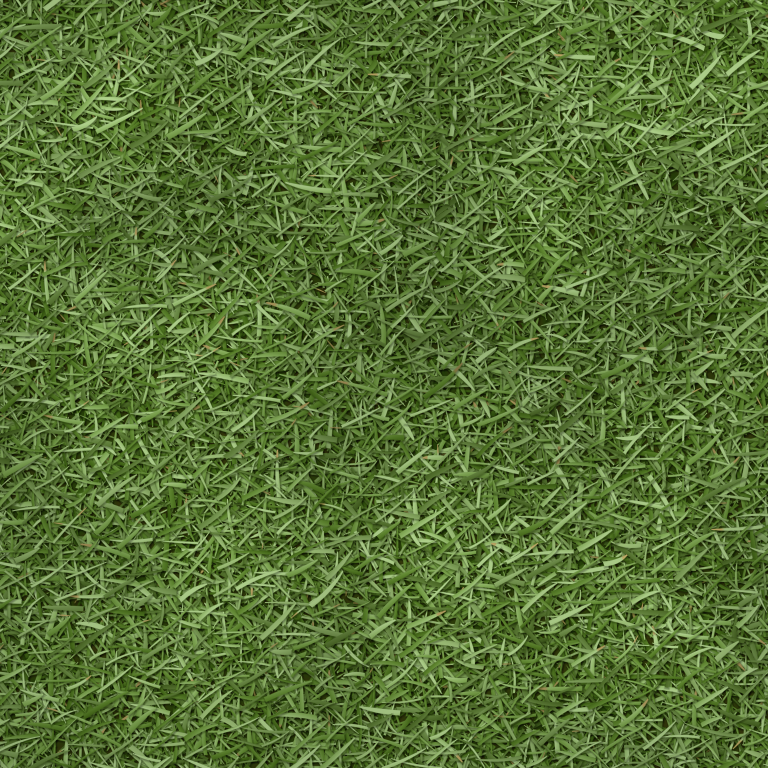
This texture is drawn by a WebGL 2 fragment shader. Its source:

```glsl
#version 300 es
precision highp float;

uniform vec2 u_resolution;
out vec4 fragColor;

// Layout, in canvas units
const int LAYERS = 20;
const vec2 CELL = vec2(0.076, 0.020);
const vec2 HALF_LENGTH = vec2(0.014, 0.035);
const vec2 HALF_WIDTH = vec2(0.0014, 0.0037);
const float MAX_TILT = 0.25;
const float MAX_BEND = 0.003;
const vec2 SHADOW_OFFSET = vec2(0.0010, -0.0015);
const float SHADOW_REACH = 0.0028;
const float SHADOW_STRENGTH = 0.31;
const float SOFTNESS = 0.0020;
const float STRAW_SHARE = 0.045;
const float PATCH_SCALE = 7.0;
const float TURN = 2.3999632;
const float LIGHT_CUTOFF = 0.03;

// Colours
const vec3 SOIL = vec3(0.19, 0.17, 0.06);
const vec3 DEEP = vec3(0.13, 0.22, 0.04);
const vec3 SHADE = vec3(0.23, 0.34, 0.09);
const vec3 FRESH = vec3(0.35, 0.49, 0.18);
const vec3 PALE = vec3(0.48, 0.62, 0.32);
const vec3 SHEEN = vec3(0.63, 0.75, 0.50);
const vec3 DULL = vec3(0.39, 0.48, 0.28);
const vec3 STRAW = vec3(0.60, 0.53, 0.32);
const vec3 DARK_TINT = vec3(1.02, 1.13, 0.62);

float hash(vec2 p) {
    return fract(sin(dot(p, vec2(127.1, 311.7))) * 43758.5453);
}

vec4 hash4(vec2 p) {
    float d = dot(p, vec2(127.1, 311.7));
    return fract(sin(d + vec4(0.0, 1.73, 3.19, 5.37)) * 43758.5453);
}

float noise(vec2 p) {
    vec2 i = floor(p);
    vec2 f = fract(p);
    f = f * f * (3.0 - 2.0 * f);
    float low = mix(hash(i), hash(i + vec2(1, 0)), f.x);
    float high = mix(hash(i + vec2(0, 1)), hash(i + vec2(1, 1)), f.x);
    return mix(low, high, f.y);
}

// Dark to light green for tone 0 to 1
vec3 grassRamp(float tone) {
    float t = clamp(tone, 0.0, 1.0) * 4.0;
    vec3 c = mix(DEEP, SHADE, min(t, 1.0));
    c = mix(c, FRESH, clamp(t - 1.0, 0.0, 1.0));
    c = mix(c, PALE, clamp(t - 2.0, 0.0, 1.0));
    return mix(c, SHEEN, clamp(t - 3.0, 0.0, 1.0));
}

// x: place along from -1 to 1, y: place across, z: distance to the edge
vec3 bladeSpace(vec2 p, vec2 halfSize, float bend) {
    float u = clamp(p.x / halfSize.x, -1.0, 1.0);
    float across = p.y - bend * (0.5 - u * u);
    float t = 0.5 + 0.5 * u;
    float width = halfSize.y * (1.0 - 0.75 * t * t * t);
    return vec3(u, across / width, max(abs(across) - width, abs(p.x) - halfSize.x));
}

// Adds the blade of one cell; alpha of paint holds the light that still passes
void addBlade(inout vec4 paint, vec2 p, vec2 id, vec2 shadowShift, float depth, float soft) {
    vec4 a = hash4(id);
    vec2 halfSize = vec2(mix(HALF_LENGTH.x, HALF_LENGTH.y, a.z), mix(HALF_WIDTH.x, HALF_WIDTH.y, a.w * a.w));
    float room = 0.5 * CELL.x - halfSize.x - 0.003;
    p -= vec2((a.x * 2.0 - 1.0) * room, (a.y - 0.5) * 0.45 * CELL.y);
    float tilt = (fract(a.x * 13.0) * 2.0 - 1.0) * MAX_TILT;
    float bend = (fract(a.y * 11.0) * 2.0 - 1.0) * MAX_BEND;
    p += tilt * vec2(p.y, -p.x);

    // Skip what neither blade nor shadow reaches
    vec3 blade = bladeSpace(p, halfSize, bend);
    if (blade.z > 2.0 * SHADOW_REACH) return;
    float shadowEdge = bladeSpace(p - shadowShift, halfSize, bend).z;
    float shadow = SHADOW_STRENGTH * (1.0 - smoothstep(-0.001, SHADOW_REACH, shadowEdge));
    float cover = 1.0 - smoothstep(-0.5 * soft, 0.5 * soft, blade.z);

    // Light rises toward the tip and falls across the fold
    vec4 b = hash4(id + 57.3);
    float tone = 0.05 + 0.37 * depth + 0.72 * b.z + 0.10 * blade.x;
    tone += 0.08 * clamp(blade.y, -1.0, 1.0) * sign(b.x - 0.5);
    vec3 color = mix(grassRamp(tone), DULL * (0.45 + 0.8 * tone), 0.55 * step(0.62, b.w));
    float cutTip = smoothstep(0.86, 0.98, blade.x) * step(0.7, b.y);
    color = mix(color, SHEEN * 1.1, 0.6 * cutTip);

    // A few blades are dry at the end only
    float dry = step(b.w, STRAW_SHARE) * smoothstep(0.45, 0.65, blade.x);
    color = mix(color, STRAW * (0.6 + 0.5 * tone), dry);

    paint.rgb += paint.a * cover * color;
    paint.a *= (1.0 - cover) * (1.0 - shadow);
}

void main() {
    vec2 p = gl_FragCoord.xy / u_resolution.y;
    float soft = max(SOFTNESS, 1.0 / u_resolution.y);
    vec4 paint = vec4(0.0, 0.0, 0.0, 1.0);

    // Blades from the top layer down, each layer on its own turned grid
    for (int layer = 0; layer < LAYERS; layer++) {
        if (paint.a < LIGHT_CUTOFF) break;
        float level = float(layer);
        float c = cos(level * TURN + 0.6);
        float s = sin(level * TURN + 0.6);
        mat2 turn = mat2(c, -s, s, c);
        vec2 q = turn * p + level * vec2(0.137, 0.071);
        float firstRow = floor(q.y / CELL.y - 0.5);
        for (int k = 0; k < 2; k++) {
            float row = firstRow + float(k);
            float x = q.x / CELL.x + fract(row * 0.618 + level * 0.37);
            vec2 local = vec2(fract(x) - 0.5, q.y / CELL.y - row - 0.5) * CELL;
            vec2 id = vec2(floor(x), row) + level * vec2(37.0, 17.0);
            addBlade(paint, local, id, turn * SHADOW_OFFSET, 1.0 - level / float(LAYERS), soft);
        }
    }

    // Ground seen between the blades
    vec3 ground = mix(SOIL, DEEP, noise(p * 90.0));
    vec3 color = paint.rgb + paint.a * ground;

    // Green cast in the dark parts, then broad patches of light
    color *= mix(DARK_TINT, vec3(1.0), smoothstep(0.08, 0.55, color.g));
    color *= 0.92 + 0.18 * noise(p * PATCH_SCALE);
    fragColor = vec4(color, 1.0);
}
```
